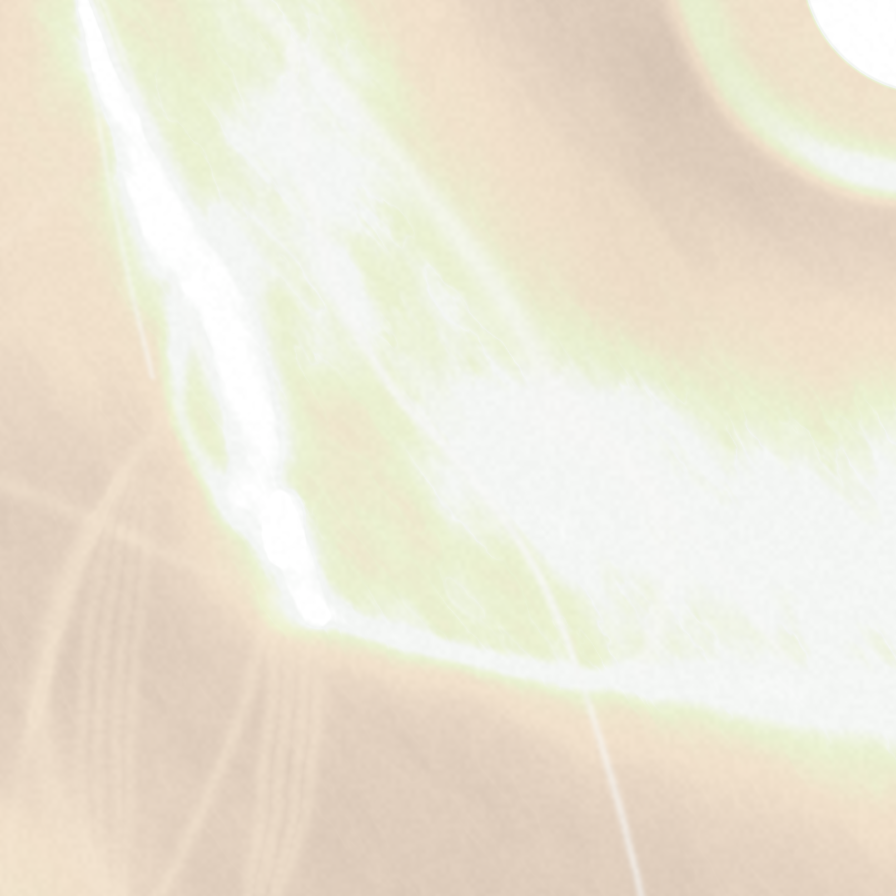
Give the GLSL for this background, as a Shadertoy shader.

```glsl
float hash(vec2 p) {
    p = fract(p * vec2(0.1031, 0.1137));
    p += dot(p, p.yx + 33.33);
    return fract((p.x + p.y) * p.x * 7.31);
}

float noise(vec2 p) {
    vec2 i = floor(p), f = fract(p);
    f = f * f * (3.0 - 2.0 * f);
    return mix(mix(hash(i), hash(i + vec2(1, 0)), f.x),
               mix(hash(i + vec2(0, 1)), hash(i + 1.0), f.x), f.y);
}

// Layered noise centred on zero
float fbm(vec2 p) {
    float sum = -0.48, amp = 0.5;
    for (int i = 0; i < 5; i++, amp *= 0.5) {
        sum += amp * noise(p);
        p = p * 2.0 + 7.3;
    }
    return sum;
}

// Soft elliptical spot
float spot(vec2 p, vec2 center, vec2 radius) {
    vec2 q = (p - center) / radius;
    return exp(-dot(q, q));
}

// Glow along a quadratic curve whose width runs from w0 to w1
float strand(vec2 p, vec2 a, vec2 b, vec2 c, float w0, float w1) {
    const float STEPS = 14.0;
    float glow = 0.0;
    vec2 start = a;
    for (float i = 1.0; i <= STEPS; i++) {
        float t = i / STEPS;
        vec2 end = mix(mix(a, b, t), mix(b, c, t), t), pa = p - start, ba = end - start;
        float s = clamp(dot(pa, ba) / dot(ba, ba), 0.0, 1.0);
        float d = length(pa - ba * s) / mix(w0, w1, (i - 1.0 + s) / STEPS);
        glow = max(glow, exp(-d * d));
        start = end;
    }
    return glow;
}

// Thin strands spreading from a shared root
float fan(vec2 p, vec2 a, vec2 b, vec2 c, float spread, float width) {
    float glow = 0.0;
    for (float i = 0.0; i < 5.0; i++) {
        vec2 side = vec2(spread * (i / 4.0 - 0.5), 0);
        vec2 tip = c + side * 2.0 * hash(vec2(i, 3));
        glow = max(glow, strand(p, a + 0.3 * side, b + side, tip, width, width));
    }
    return glow;
}

// Energy to colour: taupe, peach, pale green, white
vec3 palette(float e) {
    vec3 col = mix(vec3(0.83, 0.76, 0.7), vec3(0.9, 0.83, 0.76), smoothstep(0.0, 0.25, e));
    col = mix(col, vec3(0.945, 0.88, 0.795), smoothstep(0.2, 0.42, e));
    col = mix(col, vec3(0.92, 0.945, 0.82), smoothstep(0.4, 0.66, e));
    col = mix(col, vec3(0.957, 0.965, 0.957), smoothstep(0.62, 0.92, e));
    return mix(col, vec3(1), smoothstep(1.05, 1.45, e));
}

// Broad clouds of light, levelling off below pure white
float haze(vec2 p) {
    float e = 0.14;
    e += 0.56 * strand(p, vec2(0.27, 1.03), vec2(0.38, 0.72), vec2(0.62, 0.48), 0.1, 0.14);
    e += 0.52 * strand(p, vec2(0.62, 0.48), vec2(0.8, 0.41), vec2(1.05, 0.39), 0.12, 0.17);
    e += 0.38 * strand(p, vec2(0.1, 1), vec2(0.22, 0.72), vec2(0.3, 0.4), 0.06, 0.09);
    e += 0.22 * strand(p, vec2(0.42, 1), vec2(0.62, 0.7), vec2(1, 0.57), 0.1, 0.12);
    e += 0.36 * strand(p, vec2(0.33, 0.32), vec2(0.68, 0.25), vec2(1.02, 0.16), 0.04, 0.14);
    e += 0.24 * spot(p, vec2(0.43, 0.39), vec2(0.14));
    e += 0.5 * spot(p, vec2(0.97, 0.37), vec2(0.24, 0.12));
    e += 0.3 * spot(p, vec2(0.64, 0.49), vec2(0.12, 0.07));
    e += 0.34 * spot(p, vec2(0.35, 0.65), vec2(0.07, 0.1));
    e += 0.3 * spot(p, vec2(0.29, 0.8), vec2(0.08, 0.12));
    e += 0.26 * spot(p, vec2(0.02, 0.88), vec2(0.15, 0.25));
    e += 0.3 * spot(p, vec2(0.02, 0), vec2(0.14));
    e += 0.18 * spot(p, vec2(0.1, 0.62), vec2(0.1, 0.14));
    return e / pow(1.0 + pow(e, 6.0), 1.0 / 6.0);
}

// Bright body on the left, crisp at its heart
float core(vec2 p) {
    float e = strand(p, vec2(0.088, 1.01), vec2(0.13, 0.87), vec2(0.2, 0.72), 0.008, 0.036);
    e = max(e, strand(p, vec2(0.2, 0.72), vec2(0.295, 0.62), vec2(0.28, 0.46), 0.036, 0.034));
    e = max(e, strand(p, vec2(0.28, 0.46), vec2(0.32, 0.43), vec2(0.35, 0.315), 0.03, 0.018));
    float branch = strand(p, vec2(0.205, 0.67), vec2(0.17, 0.5), vec2(0.31, 0.38), 0.015, 0.012);
    float knot = smoothstep(0.35, 0.5, spot(p, vec2(0.317, 0.413), vec2(0.026, 0.045)));
    return 0.55 * e + 0.25 * smoothstep(0.4, 0.65, e) + 0.38 * branch + 0.3 * knot;
}

// Stream running along the bottom
float stream(vec2 p) {
    float e = strand(p, vec2(0.34, 0.325), vec2(0.45, 0.275), vec2(0.65, 0.243), 0.012, 0.015);
    return max(e, strand(p, vec2(0.65, 0.243), vec2(0.83, 0.235), vec2(1.03, 0.2), 0.015, 0.045));
}

// Fine filaments crossing the haze, as opacity
float filaments(vec2 p) {
    float e = strand(p, vec2(0.325, 0.94), vec2(0.34, 0.69), vec2(0.45, 0.55), 0.009, 0.007);
    e = max(e, strand(p, vec2(0.45, 0.55), vec2(0.6, 0.41), vec2(0.645, 0.25), 0.007, 0.005));
    e = max(e, 0.7 * strand(p, vec2(0.645, 0.25), vec2(0.69, 0.12), vec2(0.715, 0), 0.005, 0.005));
    e += 0.8 * strand(p, vec2(0.28, 1), vec2(0.54, 0.74), vec2(0.64, 0.53), 0.011, 0.02);
    e += 0.8 * strand(p, vec2(0.6, 0.54), vec2(0.81, 0.46), vec2(0.715, 0.255), 0.03, 0.01);
    e += 0.8 * strand(p, vec2(0.67, 0.51), vec2(0.78, 0.41), vec2(0.88, 0.26), 0.006, 0.005);
    e += 0.6 * fan(p, vec2(0.1, 1.01), vec2(0.14, 0.85), vec2(0.24, 0.58), 0.07, 0.004);
    return min(0.8 * e, 0.85);
}

// Faint veils hanging on the left, as opacity
float veils(vec2 p) {
    float e = strand(p, vec2(0.125, 0.88), vec2(0.08, 0.79), vec2(0, 0.73), 0.015, 0.01);
    e += 0.6 * strand(p, vec2(0, 0.465), vec2(0.14, 0.4), vec2(0.31, 0.335), 0.01, 0.01);
    e += 0.8 * strand(p, vec2(0.195, 0.54), vec2(-0.07, 0.24), vec2(0.13, 0), 0.009, 0.02);
    e += 0.5 * fan(p, vec2(0.15, 0.46), vec2(0.09, 0.25), vec2(0.12, 0), 0.12, 0.008);
    e += 0.7 * fan(p, vec2(0.32, 0.34), vec2(0.33, 0.18), vec2(0.29, 0), 0.11, 0.009);
    return min(0.75 * e, 0.8);
}

// Corner lens with a glowing rim and a white disc
float lens(vec2 p) {
    vec2 q = p - vec2(1.03, 1.065);
    float r = length(q), x = (r - 0.265) / 0.028;
    float rim = mix(0.18, 0.55, smoothstep(-0.29, 0.0, q.x)) * exp(-x * x);
    float disc = 1.0 - smoothstep(0.138, 0.148, length(p - 1.04));
    return 0.3 * (1.0 - smoothstep(0.27, 0.305, r)) + rim + 1.2 * disc;
}

void mainImage(out vec4 fragColor, in vec2 fragCoord) {
    vec2 p = fragCoord / iResolution.xy;
    vec2 warp = vec2(fbm(p * 14.0), fbm(p * 14.0 + 31.0));

    // Noise drawn out along the falling diagonal
    vec2 flow = mat2(0.83, 0.55, 0.55, -0.83) * p;
    float streak = fbm(flow * vec2(26, 11) + 40.0);
    float ridge = pow(1.0 - abs(2.0 * noise(flow * vec2(48, 9) + 3.0 * streak) - 1.0), 5.0);

    float light = haze(p + 0.03 * warp);
    light += (0.5 * streak + 0.1 * ridge) * mix(0.25, 1.0, smoothstep(0.4, 0.8, light));
    light += core(p + 0.02 * warp) * (1.0 + 0.5 * streak);
    light += 0.4 * stream(p + 0.006 * warp) + lens(p);

    // Translucent layers, cool shade and faint grain
    vec3 col = palette(light);
    col = mix(col, max(col, vec3(0.95, 0.89, 0.81)), veils(p + 0.01 * warp));
    col = mix(col, max(col, vec3(0.967, 0.967, 0.96)), filaments(p + 0.003 * warp));
    col -= 0.025 * spot(p, vec2(0.74, 0.82), vec2(0.12, 0.2));
    col += 0.018 * (noise(p * 180.0) - 0.5);
    fragColor = vec4(clamp(col, 0.0, 1.0), 1);
}
```
